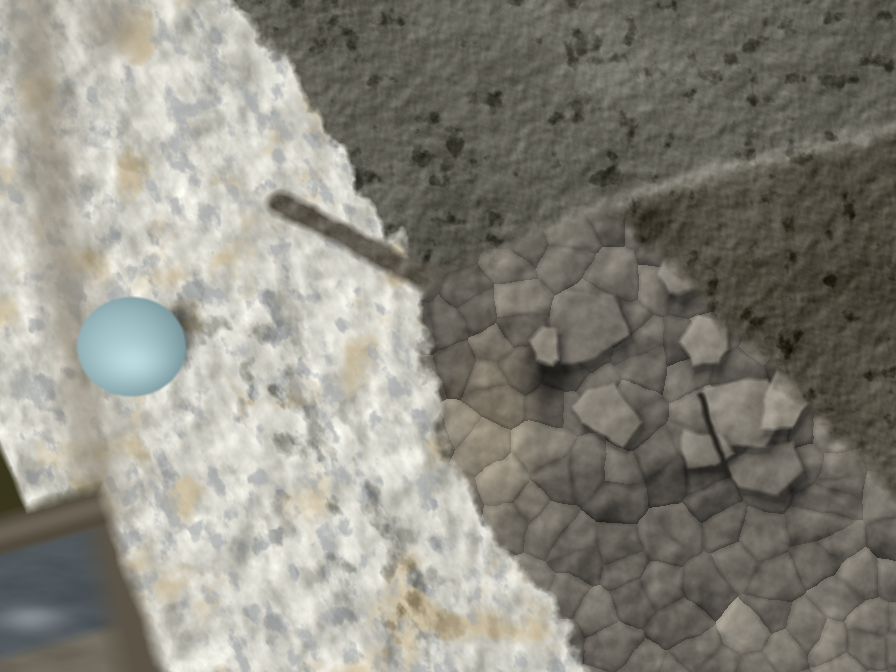
Give the GLSL for this texture, as a Shadertoy shader.

```glsl
// Pale porous wall meeting broken grey mortar, with a small blue ball and planks.

const vec4 STONES[10] = vec4[10](   // centre x, centre y, radius, brightness
  vec4(1.155, .55, .05, .41), vec4(.868, .522, .052, .47),
  vec4(1.012, .589, .033, .53), vec4(1.05, .491, .036, .57),
  vec4(.903, .384, .044, .53), vec4(1.146, .3, .054, .46),
  vec4(1.105, .38, .062, .54), vec4(1.167, .397, .036, .6),
  vec4(1.05, .332, .038, .51), vec4(.807, .483, .025, .58));

float hash(vec2 p) {
  vec3 q = fract(p.xyx * .1031);
  q += dot(q, q.yzx + 33.33);
  return fract((q.x + q.y) * q.z);
}

float noise(vec2 p) {
  vec2 i = floor(p), f = fract(p);
  f *= f * (3. - 2. * f);
  return mix(mix(hash(i), hash(i + vec2(1, 0)), f.x),
             mix(hash(i + vec2(0, 1)), hash(i + 1.), f.x), f.y);
}

float fbm(vec2 p) {
  float sum = 0., amp = .5;
  for (int i = 0; i < 4; i++) {
    sum += amp * noise(p);
    p = mat2(1.6, 1.2, -1.2, 1.6) * p + 7.3;
    amp *= .5;
  }
  return sum;
}

// Slope of a rough surface lit from the upper left.
float relief(vec2 p) { return fbm(p) - fbm(p + vec2(-.25, .3)); }

float ramp(float a, float b, float x) { return clamp((x - a) / (b - a), 0., 1.); }

float blob(vec2 p, vec2 centre, vec2 radius) {
  vec2 q = (p - centre) / radius;
  return exp(-dot(q, q));
}

float segment(vec2 p, vec2 a, vec2 b) {
  vec2 d = b - a;
  return length(p - a - d * ramp(0., dot(d, d), dot(p - a, d)));
}

// Irregular polygon with randomly cut faces.
float stone(vec2 q, float radius, float seed) {
  float d = -1.;
  for (float k = 0.; k < 6.; k++) {
    float a = (k + .7 * hash(vec2(seed, k))) * 1.047;
    d = max(d, dot(q, vec2(cos(a), sin(a))) - radius * (.6 + .5 * hash(vec2(k, seed + 9.))));
  }
  return d;
}

// Brightness of packed, tilted fragments with dark joints.
float fragments(vec2 p) {
  float near = 9., next = 9., tone = 0.;
  for (int n = 0; n < 9; n++) {
    vec2 id = floor(p) + vec2(n % 3 - 1, n / 3 - 1);
    vec2 r = id + vec2(hash(id), hash(id + 37.)) - p;
    float d = length(r), shade = hash(id + 71.);
    next = min(next, max(d, near));
    if (d < near) {
      near = d;
      tone = .13 * (shade + dot(r, vec2(shade - .2, -.7)));
    }
  }
  return tone - .07 * ramp(.2, 0., next - near);
}

vec3 paleWall(vec2 p) {
  vec2 along = vec2(dot(p, vec2(.9, .44)), dot(p, vec2(-.31, .63)));
  vec3 col = vec3(.83, .825, .79) + .42 * relief(along * 32.) + .2 * (fbm(along * 18.) - .46);
  col = mix(col, vec3(.78, .7, .54), .6 * ramp(.54, .7, fbm(p * 15. + 20.)));
  col = mix(col, vec3(.63, .65, .66), .65 * ramp(.53, .68, fbm(along * 48.)));
  float band = segment(p, vec2(.34, .5), vec2(.6, .1)) / .07;
  col -= (.08 + .2 * exp(-band * band)) * ramp(.5, .66, fbm(along * 36. + 50.));
  // Soft fold and hollow on the left.
  vec2 bend = vec2(.08, .68);
  float fold = min(segment(p, vec2(.05, 1), bend), segment(p, bend, vec2(.15, .24))) / .038;
  float shade = exp(-fold * fold) + blob(p, vec2(.17, .96), vec2(.045));
  return mix(col, vec3(.52, .49, .43), .6 * min(shade, 1.));
}

vec3 mortar(vec2 p, float rise) {
  vec3 upper = vec3(.355, .35, .315) + .07 * blob(p, vec2(.85, .95), vec2(.3, .15));
  vec3 col = mix(vec3(.3, .285, .24), upper, ramp(-.02, .02, rise));
  col += .3 * relief(p * 55.) + .16 * (fbm(p * 9.) - .46);
  col -= .15 * ramp(.6, .72, fbm(p * 34. + 11.));
  float crest = exp(-rise * rise * 5000.) * ramp(.68, .85, p.x);
  return col + crest * (.08 + .18 * fbm(p * 40.)) - .12 * blob(p, vec2(.96, .66), vec2(.05, .035));
}

vec3 rubble(vec2 p) {
  vec2 w = p + .025 * (vec2(fbm(p * 14.), fbm(p * 14. + 30.)) - .47);
  float bump = .3 * relief(p * 28.);
  vec3 warm = vec3(1.04, 1, .92);
  vec3 col = warm * (.34 + fragments(w * 17.) + .22 * (fbm(p * 8. + 3.) - .46) + bump);
  col += vec3(.1, .08, .05) * blob(p, vec2(.73, .37), vec2(.07, .12));
  col *= 1. - .6 * blob(p, vec2(.815, .435), vec2(.035, .04));
  for (int i = 0; i < 10; i++) {
    vec4 s = STONES[i];
    vec2 q = w - s.xy;
    float seed = float(i) + 2., shadow = stone(q + vec2(-.006, .01), s.z, seed);
    col *= 1. - .4 * exp(-max(shadow, 0.) / .008);
    vec3 face = s.w * warm + .05 * dot(q, vec2(-.7, 1)) / s.z + bump;
    col = mix(col, face, .9 * ramp(.003, -.003, stone(q, s.z, seed)));
  }
  float crack = segment(w, vec2(1.045, .41), vec2(1.085, .29));
  return mix(vec3(.15, .14, .12), col, ramp(.001, .007, crack));
}

vec3 planks(vec2 p) {
  float y = p.y - .28 * p.x;
  vec3 col = mix(vec3(.43, .41, .36), vec3(.3, .33, .35), ramp(0., .02, y - .01));
  col += .22 * blob(p, vec2(.05, .08), vec2(.05, .018)) + .1 * (fbm(p * vec2(12, 40)) - .46);
  col = mix(col, vec3(.36, .33, .28), ramp(.155, .2, p.x + .2 * p.y));
  col = mix(col, vec3(.37, .34, .29) + .05 * sin(y * 130.), ramp(.168, .18, y));
  return mix(col, vec3(.22, .21, .11), ramp(.225, .24, y));
}

void mainImage(out vec4 fragColor, in vec2 fragCoord) {
  vec2 p = fragCoord / iResolution.y;
  float t = 1. - p.y, rough = fbm(p * 28.) - .46;

  // Mortar split by a ridge, rubble beneath a diagonal.
  float ridge = .6 + .11 * ramp(.68, .95, p.x) + .1 * ramp(.95, 1.333, p.x) + .025 * rough;
  float top = min(ridge, 1.63 - 1.02 * p.x + .06 * rough);
  vec3 col = mix(mortar(p, p.y - ridge), rubble(p), ramp(-.015, .025, top - p.y));

  // Pale wall with a bent edge and a dark groove.
  float edge = .356 + .252 * ramp(0., .382, t) + .043 * ramp(.382, .608, t) + .234 * ramp(.66, 1., t);
  col = mix(col, paleWall(p), ramp(-.008, .008, edge + .06 * rough - p.x));
  float groove = segment(p + .012 * rough, vec2(.415, .698), vec2(.635, .585));
  col = mix(col, vec3(.36, .34, .3) + .3 * relief(p * 40.), ramp(.022, .01, groove));

  // Planks in the lower left corner.
  float corner = max(p.x - .245 + .35 * p.y, p.y - .235 - .28 * p.x - .1 * ramp(.04, 0., p.x));
  col = mix(col, planks(p), ramp(.012, -.012, corner + .015 * rough));

  // Ball with contact shadow and soft sheen.
  vec2 q = (p - vec2(.196, .484)) / vec2(.081, .074);
  float r = length(q);
  col *= 1. - .55 * blob(p, vec2(.265, .505), vec2(.022, .045));
  vec3 ball = vec3(.65, .77, .79) - .13 * r * r - .05 * q.x;
  ball += .1 * blob(q, vec2(.1, -.35), vec2(.6, .4));
  col = mix(col, ball, ramp(1.03, .97, r));
  fragColor = vec4(clamp(col, 0., 1.), 1);
}
```
